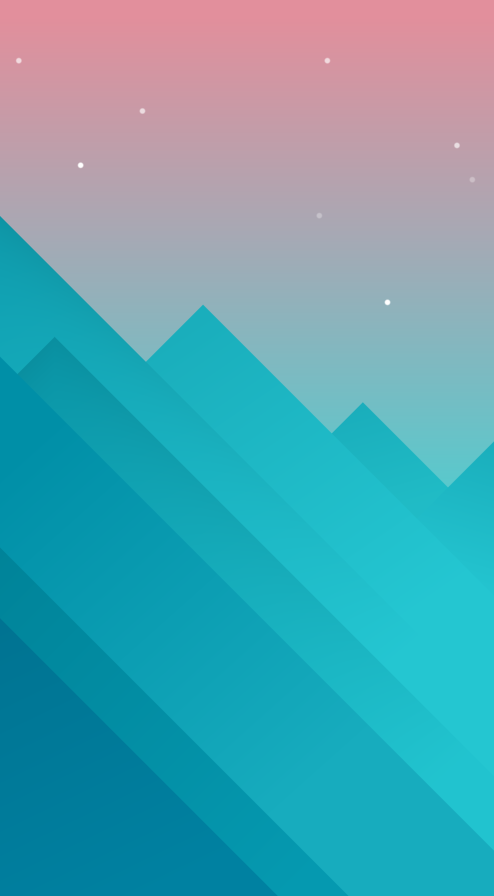
Reproduce this background procedurally as a Shadertoy shader.

```glsl
// Layered teal mountain ridges under a pink-to-aqua dusk sky with a few stars.

// Lays a 45-degree peak over the colour, with a gradient running from a to b
// and a soft shade just below its crest. Positions are measured from the top left.
void addRidge(inout vec3 color, vec2 p, vec2 peak, vec2 a, vec2 b,
              vec3 crestColor, vec3 footColor, float shade) {
    float depth = (p.y - peak.y - abs(p.x - peak.x)) * 0.7071;
    float along = clamp(dot(p - a, b - a) / dot(b - a, b - a), 0.0, 1.0);
    vec3 face = mix(crestColor, footColor, along);
    face *= 1.0 - shade * (1.0 - along) * exp(-max(depth, 0.0) / 0.04);
    float pixel = 0.7 / iResolution.y;
    color = mix(color, face, smoothstep(-pixel, pixel, depth));
}

vec3 sky(float y) {
    vec3 pink = vec3(0.885, 0.56, 0.61);
    vec3 mauve = vec3(0.655, 0.66, 0.705);
    vec3 aqua = vec3(0.35, 0.785, 0.80);
    vec3 upper = mix(pink, mauve, clamp((y - 0.02) / 0.24, 0.0, 1.0));
    return mix(upper, aqua, clamp((y - 0.26) / 0.28, 0.0, 1.0));
}

// Stars alternate between a high row and a lower, humped row.
vec2 starPosition(float i) {
    float k = i - 3.0;
    float x = i < 3.0 ? 0.021 + 0.069 * i
                      : 0.346 + 0.0456 * k + 0.0273 * sin(2.75 + 1.68 * k);
    float j = floor(i / 2.0);
    float high = 0.0677 + mod(j, 2.0) * (0.037 + 0.0192 * j);
    float low = 0.1836 + 0.163 * exp(-1.6 * (j - 1.81) * (j - 1.81));
    return vec2(x, mod(i, 2.0) < 0.5 ? high : low);
}

void mainImage(out vec4 fragColor, in vec2 fragCoord) {
    vec2 p = vec2(fragCoord.x, iResolution.y - fragCoord.y) / iResolution.y;
    float pixel = 1.0 / iResolution.y;
    vec3 color = sky(p.y);

    // Stars
    for (float i = 0.0; i < 8.0; i++) {
        float d = length(p - starPosition(i)) - 0.003;
        float brightness = 0.65 + 0.35 * sin(1.5708 * i);
        color = mix(color, vec3(1.0), brightness * smoothstep(pixel, -pixel, d));
    }

    // Distant peaks
    vec3 teal = vec3(0.10, 0.68, 0.735);
    vec3 bright = vec3(0.14, 0.775, 0.82);
    addRidge(color, p, vec2(0.405, 0.449), vec2(0.405, 0.449), vec2(0.44, 0.57),
             teal, vec3(0.125, 0.735, 0.775), 0.0);
    addRidge(color, p, vec2(0.651, 0.393), vec2(0.55, 0.49), vec2(0.50, 0.66),
             teal, bright, 0.0);
    addRidge(color, p, vec2(0.2266, 0.340), vec2(0.227, 0.34), vec2(0.46, 0.68),
             teal, bright, 0.0);

    // Middle slopes
    addRidge(color, p, vec2(-0.2, 0.041), vec2(0.0, 0.25), vec2(0.42, 0.75),
             vec3(0.06, 0.63, 0.70), bright, 0.08);
    addRidge(color, p, vec2(0.061, 0.376), vec2(0.06, 0.38), vec2(0.50, 0.86),
             vec3(0.04, 0.595, 0.665), vec3(0.13, 0.765, 0.81), 0.06);

    // Near slopes
    addRidge(color, p, vec2(-0.2, 0.198), vec2(0.05, 0.48), vec2(0.38, 0.85),
             vec3(0.0, 0.56, 0.655), vec3(0.09, 0.675, 0.745), 0.0);
    addRidge(color, p, vec2(-0.2, 0.411), vec2(0.0, 0.62), vec2(0.35, 0.97),
             vec3(0.0, 0.515, 0.60), vec3(0.02, 0.60, 0.69), 0.0);
    addRidge(color, p, vec2(-0.2, 0.490), vec2(0.0, 0.69), vec2(0.15, 1.0),
             vec3(0.0, 0.45, 0.57), vec3(0.0, 0.505, 0.63), 0.0);

    fragColor = vec4(color, 1.0);
}
```
